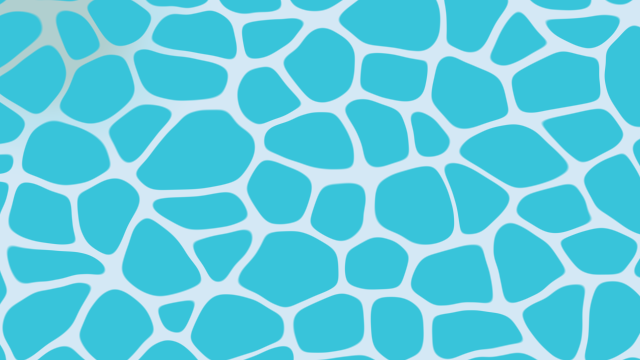
A Shadertoy shader for this pattern:

```glsl
// Stylised pool water: flat turquoise cells parted by a pale caustic web.
// A weighted Voronoi diagram on a warped, staggered grid gives the cells;
// a soft minimum over the distances to their borders rounds the corners.

vec3 hash3(vec2 p) {
    vec3 q = fract(p.xyx * vec3(0.1031, 0.1030, 0.0973));
    q += dot(q, q.yxz + 33.33);
    return fract((q.xxy + q.yzz) * q.zyx);
}

// Smooth value noise, two independent channels in 0..1
vec2 noise2(vec2 p) {
    vec2 i = floor(p), f = p - i;
    f = f * f * f * (f * (f * 6.0 - 15.0) + 10.0);
    vec2 low = mix(hash3(i).xy, hash3(i + vec2(1, 0)).xy, f.x);
    vec2 high = mix(hash3(i + vec2(0, 1)).xy, hash3(i + vec2(1, 1)).xy, f.x);
    return mix(low, high, f.y);
}

// Seed of a grid cell: position in xy, weight (cell size) in z
vec3 seed(vec2 cell) {
    vec3 h = hash3(cell + 17.0);
    vec2 stagger = vec2(0.5 * mod(cell.y, 2.0), 0.0);
    return vec3(cell + stagger + 0.06 + 0.88 * h.xy, 0.38 * h.z);
}

// Rounded distance to the border of the enclosing cell, in canvas units
float borderDistance(vec2 p) {
    const vec2 cellSize = vec2(0.205, 0.165);
    const float rounding = 0.013;
    vec2 q = p / cellSize, base = floor(q);

    // Find the owning seed
    float best = 1e5;
    vec2 ownerCell = base;
    for (int y = -2; y <= 2; y++)
    for (int x = -2; x <= 2; x++) {
        vec2 cell = base + vec2(x, y);
        vec3 s = seed(cell);
        float power = dot(s.xy - q, s.xy - q) - s.z;
        if (power < best) {
            best = power;
            ownerCell = cell;
        }
    }

    // Blend the distances to all its borders
    vec2 owner = seed(ownerCell).xy;
    float sum = 0.0;
    for (int y = -2; y <= 2; y++)
    for (int x = -2; x <= 2; x++) {
        if (x == 0 && y == 0) continue;
        vec3 s = seed(ownerCell + vec2(x, y));
        float power = dot(s.xy - q, s.xy - q) - s.z;
        float slope = 2.0 * length((s.xy - owner) / cellSize);
        sum += exp(-(power - best) / (slope * rounding));
    }
    return -rounding * log(sum);
}

void mainImage(out vec4 fragColor, in vec2 fragCoord) {
    vec2 p = fragCoord / iResolution.y;

    // Bend the borders into wavy, partly concave outlines
    vec2 warped = p + 0.056 * (noise2(p * 5.0 + 3.0) - 0.5)
                    + 0.014 * (noise2(p * 13.0 + 40.0) - 0.5);

    // The web swells and thins across the surface
    float halfWidth = 0.006 + 0.007 * noise2(p * 4.0 + 71.0).x;
    float edge = max(0.0026, 0.75 / iResolution.y);
    float water = smoothstep(-edge, edge, borderDistance(warped) - halfWidth);

    // Pale web with a sandy patch and a bluish fringe at the upper left
    vec3 web = vec3(0.83, 0.91, 0.96);
    float corner = length((p - vec2(0.12, 0.92)) * vec2(1.0, 1.2));
    web = mix(web, vec3(0.74, 0.89, 0.94), 1.0 - smoothstep(0.3, 0.5, corner));
    web = mix(web, vec3(0.69, 0.81, 0.81), 1.0 - smoothstep(0.16, 0.32, corner));

    vec3 turquoise = vec3(0.22, 0.77, 0.855);
    fragColor = vec4(mix(web, turquoise, water), 1.0);
}
```
